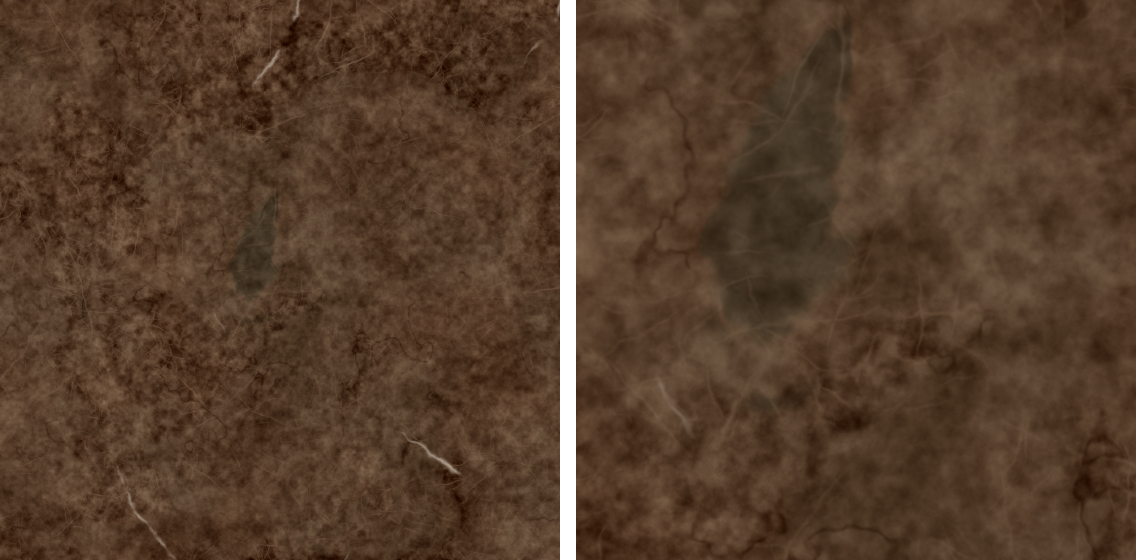
Left, the full canvas; right, a detail of the centre.
This texture is drawn by a Shadertoy shader. Its source:

```glsl
// Dark brown emperador marble: cloudy mottling, fine pale veins, bright calcite streaks.

const vec3 BASE_BROWN = vec3(0.340, 0.242, 0.167);
const vec3 TONE_AXIS = vec3(1.0, 0.98, 0.88);     // colour change per unit of tone
const vec3 RED_SHIFT = vec3(0.006, -0.004, -0.005);
const vec3 VEIN_COLOR = vec3(0.54, 0.43, 0.34);
const vec3 CALCITE_COLOR = vec3(0.70, 0.64, 0.58);
const vec3 OLIVE_COLOR = vec3(0.230, 0.185, 0.125);
const float CLOUD_CONTRAST = 0.16;
const float MOTTLE_CONTRAST = 0.17;
const float GRAIN_CONTRAST = 0.24;
const float FINE_CONTRAST = 0.13;
const float DARK_DEPTH = 0.046;
const float HAIR_WIDTH = 0.0017;
const float CALCITE_WIDTH = 0.0036;

vec2 hash2(vec2 p) {
    vec3 q = fract(p.xyx * vec3(0.1031, 0.1030, 0.0973));
    q += dot(q, q.yzx + 33.33);
    return fract((q.xx + q.yz) * q.zy);
}

float noise(vec2 p) {
    vec2 i = floor(p), f = fract(p);
    f = f * f * f * (f * (f * 6.0 - 15.0) + 10.0);
    float bottom = mix(hash2(i).x, hash2(i + vec2(1, 0)).x, f.x);
    float top = mix(hash2(i + vec2(0, 1)).x, hash2(i + vec2(1, 1)).x, f.x);
    return mix(bottom, top, f.y);
}

// Fractal noise, centred on zero
float fbm(vec2 p) {
    float sum = 0.0, amp = 0.5;
    for (int i = 0; i < 5; i++) {
        sum += amp * (noise(p) - 0.5);
        p = mat2(0.8, 0.6, -0.6, 0.8) * p * 2.03 + 17.3;
        amp *= 0.5;
    }
    return sum;
}

// Scattered, curved, tapering lines: one candidate per cell, kept with the given share
float streaks(vec2 p, float cells, float share, float width, float seed) {
    vec2 g = p * cells, id = floor(g);
    float ink = 0.0;
    for (int j = -1; j <= 1; j++)
    for (int i = -1; i <= 1; i++) {
        vec2 cell = id + vec2(i, j);
        vec2 place = hash2(cell + seed);
        vec2 shape = hash2(cell + seed + 37.7);
        vec2 pick = hash2(cell + seed + 91.3);
        float c = cos(6.2832 * shape.x), s = sin(6.2832 * shape.x);
        vec2 q = mat2(c, -s, s, c) * (g - cell - place);
        q.y += (shape.y - 0.5) * 0.7 * q.x * q.x;
        float taper = clamp(1.0 - abs(q.x) / (0.4 + 0.5 * pick.y), 0.0, 1.0);
        float d = q.y / (cells * width * (0.5 + 0.5 * taper));
        ink = max(ink, exp(-d * d) * sqrt(taper) * step(pick.x, share));
    }
    return ink;
}

// Thin tangled lines along the zero contour of noise
float tangle(vec2 p, float scale, float thinness) {
    float d = fbm(p * scale) * thinness;
    return exp(-d * d);
}

void mainImage(out vec4 fragColor, in vec2 fragCoord) {
    vec2 p = fragCoord / iResolution.y;
    vec2 warp = vec2(fbm(p * 5.0 + 3.0), fbm(p * 5.0 + 41.0));

    // Cloudy ground, sooty red-brown patches and fine crystalline grain
    float clouds = fbm(p * 5.0 + warp * 1.5);
    float mottle = fbm(p * 18.0 + warp * 5.0 + 7.0);
    float grain = fbm(p * 65.0 + 23.0);
    float fine = fbm(p * 150.0 + 57.0);
    float dark = smoothstep(0.01, 0.18, fbm(p * vec2(5.2, 4.4) + warp * 2.0 + 60.0));
    float soot = smoothstep(0.02, 0.14, fbm(p * vec2(42.0, 27.0) + 11.0));
    float rough = 0.8 + 0.5 * dark;
    float tone = CLOUD_CONTRAST * clouds + MOTTLE_CONTRAST * mottle;
    tone += rough * (GRAIN_CONTRAST * grain + FINE_CONTRAST * fine);
    tone -= DARK_DEPTH * dark * (0.6 + 0.9 * soot);
    vec3 color = BASE_BROWN + TONE_AXIS * tone;
    color += RED_SHIFT * clamp(fbm(p * 7.0 + 80.0) * 5.0 + dark, -1.0, 1.0);

    // Single smoky olive inclusion, narrowing upward
    vec2 o = p - vec2(0.455, 0.545) + warp * 0.05;
    o.x -= 0.22 * o.y;
    float olive = length(o / vec2(0.034 - 0.14 * clamp(o.y, -0.1, 0.12), 0.11));
    olive = 1.0 - smoothstep(0.75, 1.05, olive + 1.2 * mottle);
    color = mix(color, OLIVE_COLOR + TONE_AXIS * grain * 0.2, 0.75 * olive);

    // Dark cracks
    float crack = tangle(p + warp * 0.05, 9.0, 75.0) * smoothstep(0.0, 0.15, fbm(p * 9.0 + 33.0));
    color -= TONE_AXIS * 0.07 * crack;

    // Pale hair veins, broken up and denser near the dark patches
    vec2 wobble = vec2(fbm(p * 22.0 + 5.0), fbm(p * 22.0 + 50.0));
    vec2 v = p + wobble * 0.02;
    float broken = smoothstep(-0.18, 0.08, fbm(p * 13.0 + 70.0));
    float hairs = 0.9 * streaks(v, 5.0, 0.6, HAIR_WIDTH * 1.15, 10.0);
    hairs = max(hairs, 0.7 * streaks(v, 12.0, 0.7, HAIR_WIDTH, 120.0));
    hairs = max(hairs, 0.55 * streaks(v, 22.0, 0.8, HAIR_WIDTH * 0.9, 230.0));
    hairs = max(hairs, 0.45 * streaks(v, 36.0, 0.8, HAIR_WIDTH * 0.8, 450.0));
    hairs = max(hairs, 0.45 * tangle(v, 16.0, 40.0) * (0.4 + 0.6 * dark));
    color = mix(color, VEIN_COLOR, 0.68 * hairs * broken * (0.6 + 0.4 * dark));

    // Rare bright calcite streaks
    float calcite = streaks(p + wobble * 0.025, 5.0, 0.32, CALCITE_WIDTH, 340.0);
    calcite *= smoothstep(-0.08, 0.16, fbm(p * 17.0 + 90.0));
    color = mix(color, CALCITE_COLOR, 0.9 * calcite);

    fragColor = vec4(clamp(color, 0.0, 1.0), 1.0);
}
```
